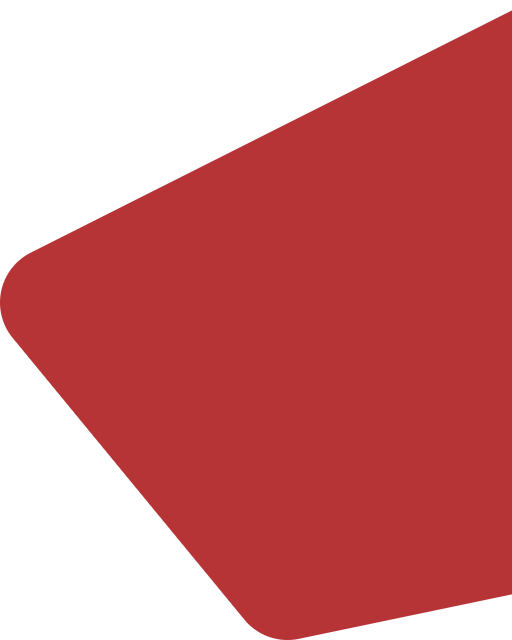
Reproduce this background procedurally as a Shadertoy shader.

```glsl
// Signed distance to a four-sided polygon, negative inside
float quadDistance(vec2 p, vec2 corners[4]) {
    float nearest = 1e9;
    float side = 1.0;
    for (int i = 0; i < 4; i++) {
        vec2 a = corners[i];
        vec2 b = corners[(i + 1) % 4];
        vec2 edge = b - a;
        vec2 toPoint = p - a;
        vec2 offset = toPoint - edge * clamp(dot(toPoint, edge) / dot(edge, edge), 0.0, 1.0);
        nearest = min(nearest, dot(offset, offset));

        // Flip the sign at each edge crossed by a horizontal ray
        bvec3 crossing = bvec3(p.y >= a.y, p.y < b.y, edge.x * toPoint.y > edge.y * toPoint.x);
        if (all(crossing) || all(not(crossing))) side = -side;
    }
    return side * sqrt(nearest);
}

void mainImage(out vec4 fragColor, in vec2 fragCoord) {
    vec2 p = fragCoord / iResolution.y;

    // Centres of the rounded corners; the right pair lies off the canvas
    vec2 corners[4] = vec2[4](
        vec2(0.0872, 0.5273),
        vec2(0.4492, 0.0872),
        vec2(1.1719, 0.2380),
        vec2(1.1719, 1.0734)
    );
    float dist = quadDistance(p, corners) - 0.0872;

    // Flat red panel on white, with an edge one pixel wide
    float coverage = clamp(0.5 - dist * iResolution.y, 0.0, 1.0);
    vec3 red = vec3(0.714, 0.204, 0.212);
    fragColor = vec4(mix(vec3(1.0), red, coverage), 1.0);
}
```
